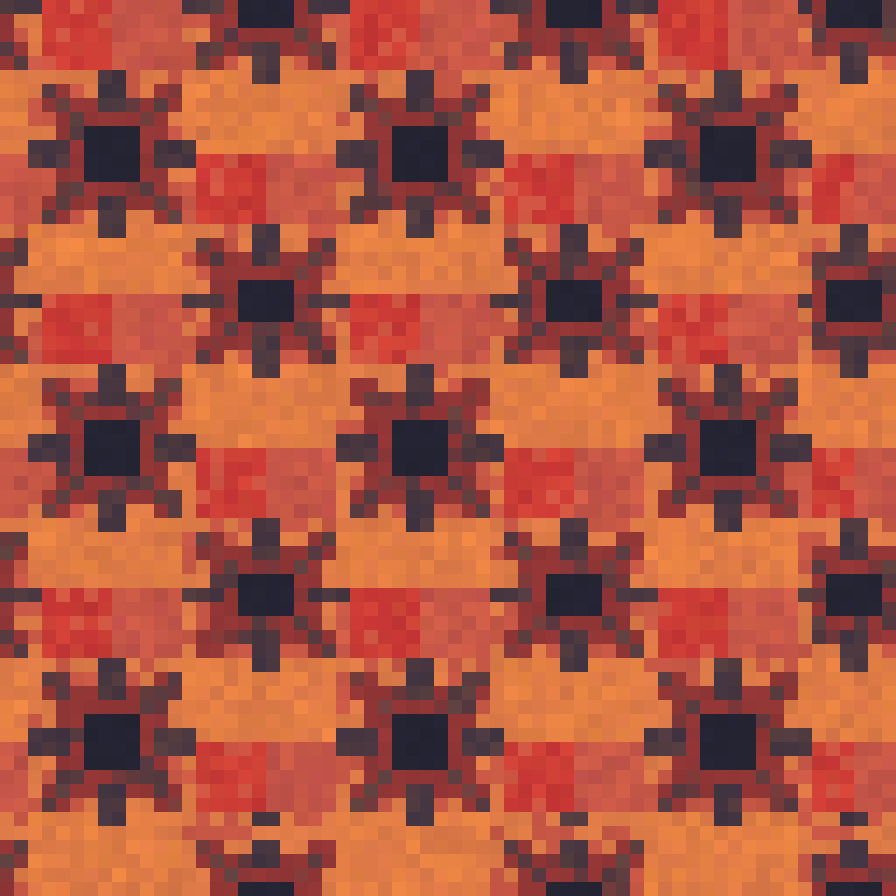
Write a Shadertoy shader that draws this pattern.

```glsl
// Checkerboard of dark eight-pointed stars and orange-red blossoms, built from square blocks.

vec2 hash2(vec2 p) {
    vec3 q = fract(p.xyx * vec3(0.1031, 0.1030, 0.0973));
    q += dot(q, q.yzx + 33.33);
    return fract((q.xx + q.yz) * q.zy);
}

float corner(vec2 cell, vec2 offset) {
    return dot(hash2(cell) * 2.0 - 1.0, offset);
}

float gradientNoise(vec2 p) {
    vec2 i = floor(p), f = p - i, e = vec2(0, 1);
    vec2 w = f * f * (3.0 - 2.0 * f);
    return mix(mix(corner(i, f), corner(i + e.yx, f - e.yx), w.x),
               mix(corner(i + e, f - e), corner(i + 1.0, f - 1.0), w.x), w.y);
}

// Star colour from the larger and smaller block distance to its centre
vec3 starColor(float far, float near, float wear, float grain) {
    if (far < 2.0) return vec3(0.14, 0.14, 0.20);
    vec3 maroon = mix(vec3(0.33, 0.22, 0.25), vec3(0.40, 0.27, 0.25), grain);
    if (near < 1.0 && far > 3.0)
        return mix(vec3(0.25, 0.20, 0.25), maroon, 0.6 * grain);
    float red = far - near > 0.5 ? 0.75 : 0.15;
    red = smoothstep(0.3, 0.6, red + 0.9 * wear + 0.7 * (grain - 0.5));
    return mix(maroon, vec3(0.57, 0.21, 0.21), red);
}

// Blossom colour: orange above, red and coral patches below
vec3 blossomColor(vec2 local, float centre, float wear, float grain) {
    vec3 orange = mix(vec3(0.85, 0.46, 0.28), vec3(0.92, 0.52, 0.26), grain);
    vec3 coral = mix(vec3(0.74, 0.31, 0.28), vec3(0.82, 0.37, 0.28), grain);
    if (local.y < centre) return orange;
    if (local.x < 0.5) return mix(orange, coral, step(0.45, grain));
    if (local.x > 5.5) return coral;
    vec3 red = mix(vec3(0.76, 0.20, 0.20), vec3(0.84, 0.28, 0.22), grain);
    return mix(red, coral, 0.7 * step(0.85, grain + 0.5 * wear));
}

vec3 pattern(vec2 uv) {
    // 64 blocks across, counted from the top left
    vec2 block = mod(floor(vec2(uv.x, 1.0 - uv.y) * 64.0), 64.0);
    vec2 p = mod(block - vec2(2, 5), 64.0);

    // Six columns and rows; the last column is two blocks narrower
    vec2 tile = min(floor((p + 0.01) / vec2(11.0, 10.5)), 5.0);
    vec2 local = p - floor(tile * vec2(11.0, 10.5) + vec2(0.0, 0.5));
    if (tile.x > 4.5) local.x += 2.0 * step(0.5, local.x);

    float centre = tile.y > 4.5 ? 6.0 : 5.5 - 0.5 * mod(tile.y, 2.0);
    vec2 d = min(floor(abs(local - vec2(5.5, centre))) + 0.5, 5.5);
    float far = max(d.x, d.y), near = min(d.x, d.y);
    float wear = gradientNoise(block * 0.37 + 0.19);
    float grain = hash2(block + 17.0).x;

    bool isStar = mod(tile.x + tile.y, 2.0) < 0.5;
    bool tip = near < 1.0 && far > 5.0 && min(local.x, local.y) < 0.5;
    bool notch = far > 4.0 && near > 1.0 && near < 3.0;

    vec3 color;
    if (tip || (isStar && far < 5.0 && !notch))
        color = starColor(far, near, wear, grain);
    else if (isStar)
        color = mix(vec3(0.87, 0.48, 0.28), vec3(0.78, 0.34, 0.27),
                    step(local.y < centre ? 0.65 : 0.5, grain));
    else
        color = blossomColor(local, centre, wear, grain);

    // Slight fading from block to block
    return color * (1.0 + 0.07 * (hash2(block + 53.0).y - 0.5) + 0.05 * wear);
}

void mainImage(out vec4 fragColor, in vec2 fragCoord) {
    // Four samples soften the block edges
    vec3 color = vec3(0);
    for (int i = 0; i < 4; i++) {
        vec2 shift = vec2(i % 2, i / 2) * 0.5 - 0.25;
        color += pattern((fragCoord + shift) / iResolution.y);
    }
    fragColor = vec4(color / 4.0, 1.0);
}
```
